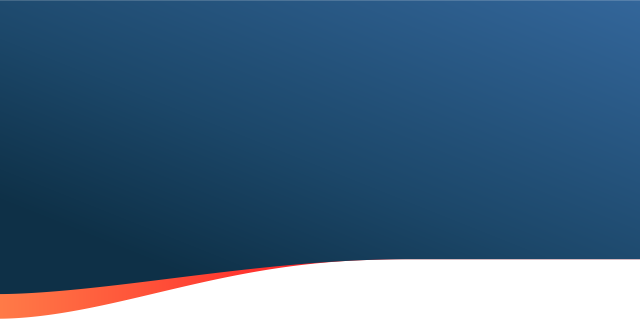
Reproduce this background procedurally as a Shadertoy shader.

```glsl
// A diagonal blue gradient above a white base, parted by a tapering orange-red ribbon.

#define GRADIENT_SLOPE 0.4
#define WAVE_END 1.276
#define CREST 0.190
#define RIBBON_TOP 0.081
#define RIBBON_BOTTOM 0.004
#define RIBBON_FADE 0.95
#define RIM_WIDTH 0.0026
#define RIM_STRENGTH 0.2

const vec3 DEEP_TEAL = vec3(0.055, 0.190, 0.280);
const vec3 MID_BLUE = vec3(0.110, 0.280, 0.415);
const vec3 LIGHT_BLUE = vec3(0.200, 0.400, 0.605);
const vec3 ORANGE = vec3(1.0, 0.48, 0.28);
const vec3 RED = vec3(1.0, 0.15, 0.16);
const vec3 WHITE = vec3(1.0);

// Eased rise from 0 to 1; skew shifts the bend, steepness tightens its middle.
float rise(float x, float skew, float steepness) {
    float s = pow(clamp(x / WAVE_END, 0.0, 1.0), skew);
    float soft = s * s * (3.0 - 2.0 * s);
    float steep = s * s * s * (10.0 + s * (6.0 * s - 15.0));
    return mix(soft, steep, steepness);
}

// Antialiased coverage of the region above a height curve.
float above(float y, float height, float pixel) {
    return clamp((y - height) / pixel + 0.5, 0.0, 1.0);
}

vec3 blueGradient(vec2 p) {
    float t = GRADIENT_SLOPE * p.x + p.y;
    vec3 color = mix(DEEP_TEAL, MID_BLUE, clamp((t - 0.38) / 0.52, 0.0, 1.0));
    return mix(color, LIGHT_BLUE, clamp((t - 0.9) / 0.9, 0.0, 1.0));
}

void mainImage(out vec4 fragColor, in vec2 fragCoord) {
    float pixel = 1.0 / iResolution.y;
    vec2 p = vec2(2.0 * fragCoord.x / iResolution.x, fragCoord.y * pixel);

    // Both ribbon edges meet at the crest
    float upper = mix(RIBBON_TOP, CREST, rise(p.x, 0.88, 0.0));
    float lower = mix(RIBBON_BOTTOM, CREST, rise(p.x, 0.81, 0.5));
    lower = min(lower, upper);

    // Blue panel with a faint light rim along the top
    vec3 blue = blueGradient(p);
    blue = mix(blue, WHITE, RIM_STRENGTH * above(p.y, 1.0 - RIM_WIDTH, pixel));

    // Layers from the base upward
    vec3 ribbon = mix(ORANGE, RED, clamp(p.x / RIBBON_FADE, 0.0, 1.0));
    vec3 color = mix(WHITE, ribbon, above(p.y, lower, pixel));
    color = mix(color, blue, above(p.y, upper, pixel));

    fragColor = vec4(color, 1.0);
}
```
